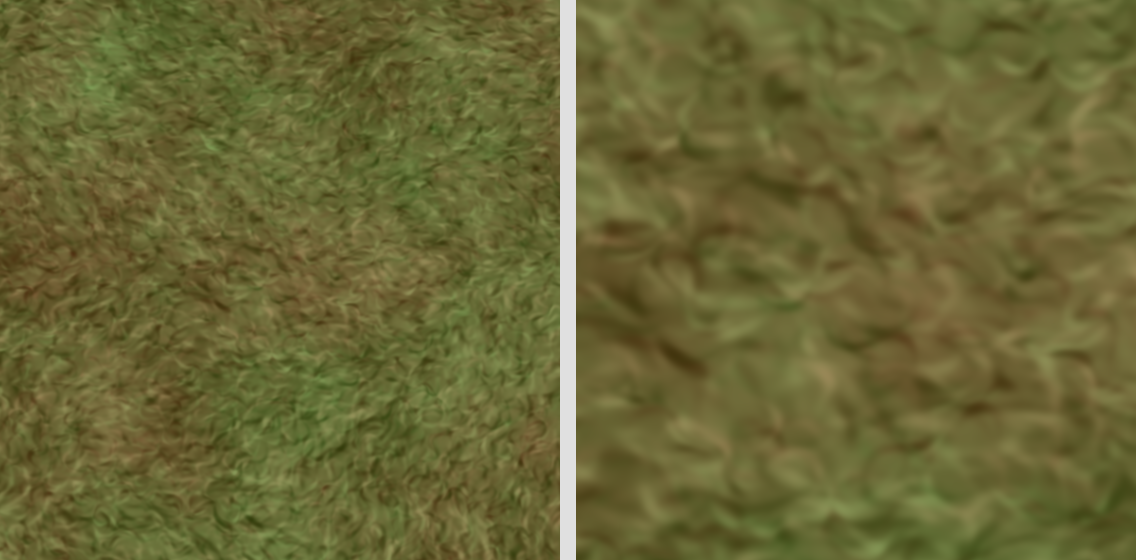
Left: the whole. Right: its middle third, enlarged.
A Shadertoy shader for this texture:

```glsl
// Soft, matted lawn seen at a slant: layers of short blurred blades
// with wandering directions, summed into a light value and a hue value,
// over slow patches of green, straw and brown.

#define MEAN_COLOR   vec3(0.400, 0.400, 0.200)
#define LIGHT_STEP   vec3(0.064, 0.067, 0.057)
#define HUE_STEP     vec3(0.034, -0.020, 0.004)
#define TUFT_CELL    0.030
#define STRAND_CELL  0.080
#define BLADE_WIDTH  0.0046
#define MAIN_ANGLE   0.40
#define ANGLE_SWING  1.5
#define TUFT_GAIN    1.45
#define STRAND_GAIN  1.15
#define PATCH_GAIN   0.95

// Integer hash: three values in 0..1 from a lattice cell and a seed.
vec3 hash3(ivec2 cell, int seed) {
    uvec3 v = uvec3(ivec3(cell, seed)) * 1664525u + 1013904223u;
    v.x += v.y * v.z; v.y += v.z * v.x; v.z += v.x * v.y;
    v ^= v >> 16u;
    v.x += v.y * v.z; v.y += v.z * v.x; v.z += v.x * v.y;
    return vec3(v >> 8u) / 16777216.0;
}

// Smooth value noise in -1..1.
float noise(vec2 p, int seed) {
    ivec2 i = ivec2(floor(p));
    vec2 f = fract(p);
    f = f * f * f * (f * (f * 6.0 - 15.0) + 10.0);
    float low  = mix(hash3(i, seed).x, hash3(i + ivec2(1, 0), seed).x, f.x);
    float high = mix(hash3(i + ivec2(0, 1), seed).x, hash3(i + ivec2(1, 1), seed).x, f.x);
    return 2.0 * mix(low, high, f.y) - 1.0;
}

// Octaves of noise, each one turned against the last.
float fbm(vec2 p, int seed) {
    float sum = 0.0, gain = 0.6;
    for (int i = 0; i < 4; i++) {
        sum += gain * noise(p, seed + i);
        p = mat2(0.8, 0.6, -0.6, 0.8) * p * 2.03 + 7.3;
        gain *= 0.6;
    }
    return sum;
}

// Sum of soft blades scattered in cells: x is light, y is hue.
vec2 blades(vec2 p, float cellSize, int count, float halfLength, float width,
            float spread, int seed) {
    ivec2 home = ivec2(floor(p / cellSize));
    vec2 sum = vec2(0.0);
    for (int y = -1; y <= 1; y++)
    for (int x = -1; x <= 1; x++) {
        ivec2 cell = home + ivec2(x, y);
        vec2 middle = (vec2(cell) + 0.5) * cellSize;
        float lean = MAIN_ANGLE + ANGLE_SWING * noise(middle * 4.5, 11);
        for (int k = 0; k < count; k++) {
            vec3 place = hash3(cell, seed + 2 * k);
            vec3 look = hash3(cell, seed + 2 * k + 1);
            vec2 d = p - (vec2(cell) + place.xy) * cellSize;
            float angle = lean + spread * (2.0 * place.z - 1.0);
            vec2 along = vec2(cos(angle), sin(angle));
            float u = dot(d, along);
            float v = dot(d, vec2(-along.y, along.x));
            float len = halfLength * mix(0.5, 1.0, look.y);
            v += (look.z - 0.5) * u * u / len;
            float body = exp(-u * u / (len * len) - v * v / (width * width));
            sum += body * (2.0 * look.xz - 1.0);
        }
    }
    return sum;
}

void mainImage(out vec4 fragColor, in vec2 fragCoord) {
    vec2 p = fragCoord / iResolution.y;

    // Slight slant: the far, upper part is packed more tightly.
    vec2 ground = vec2(p.x, p.y + 0.12 * p.y * p.y);
    vec2 bend = 0.004 * vec2(noise(ground * 32.0, 21), noise(ground * 32.0, 22));

    // Short tufts and longer strands, the latter stronger up close.
    vec2 tufts = blades(ground + bend, TUFT_CELL, 6, 0.0155, BLADE_WIDTH, 1.0, 100);
    vec2 strands = blades(ground + bend, STRAND_CELL, 5, 0.040, BLADE_WIDTH * 1.15, 0.6, 200);
    float nearness = mix(1.25, 0.55, smoothstep(0.0, 1.0, p.y));

    // Slow patches of shade and hue.
    float shade = fbm(ground * 6.0, 31);
    float patchHue = fbm(ground * 3.6 + 4.0, 41);
    float mottle = noise(ground * 36.0, 51) + 0.7 * noise(ground * 85.0, 52);

    float light = TUFT_GAIN * tufts.x + STRAND_GAIN * nearness * strands.x
                + PATCH_GAIN * shade + 0.42 * mottle;
    float hue = 1.5 * patchHue + 0.45 * tufts.y + 0.35 * strands.y
              + 0.25 * noise(ground * 24.0, 61);
    light -= 0.18 * hue;
    light = 3.2 * tanh(light / 3.2);

    vec3 color = MEAN_COLOR + LIGHT_STEP * light + HUE_STEP * hue;
    fragColor = vec4(clamp(color, 0.0, 1.0), 1.0);
}
```
